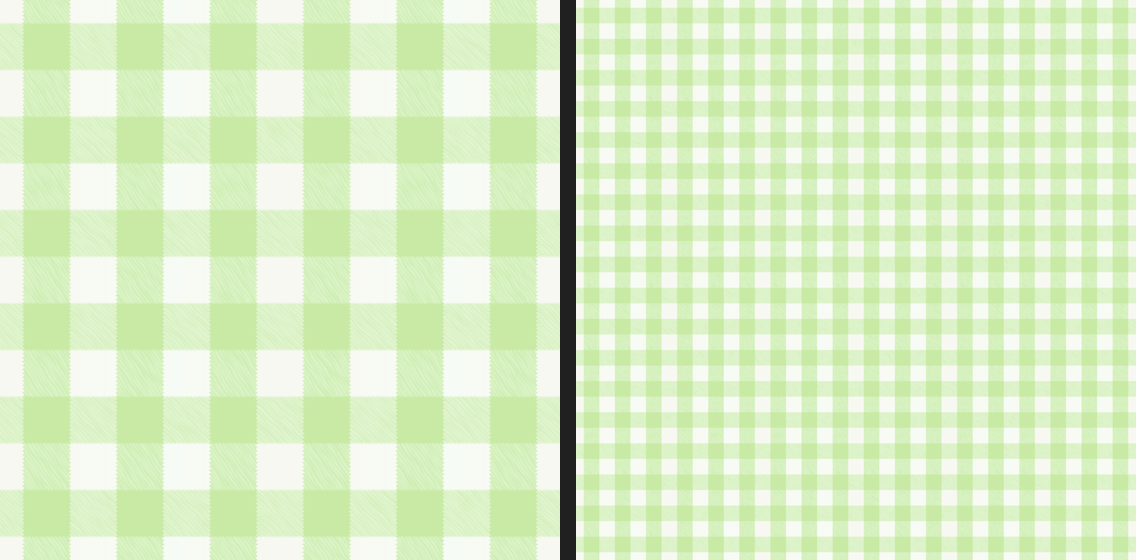
Left, the tile; right, the same tile 3 across and 3 down.
This pattern is drawn by a Shadertoy shader. Its source:

```glsl
// Pale green gingham cloth with brushed diagonal twill in the half-tone squares.

const float REPEATS = 6.0;                        // checks across and down
const float HALF_BAND = 0.25;                     // half band width, in repeats
const vec3 WHITE_COOL = vec3(0.970, 0.986, 0.960);
const vec3 WHITE_WARM = vec3(0.972, 0.972, 0.950);
const vec3 GREEN_DEEP = vec3(0.787, 0.917, 0.647);
const vec3 WARP_TINT = vec3(0.835, 0.943, 0.742); // vertical bands
const vec3 WEFT_TINT = vec3(0.861, 0.950, 0.782); // horizontal bands
const vec3 FIBRE_TINT = vec3(0.055, 0.021, 0.082); // light minus dark thread
const vec2 WARP_TWILL = vec2(24.0, 16.0);         // threads per repeat in x, y
const vec2 WEFT_TWILL = vec2(20.0, 20.0);
const float DASHES = 5.0;                         // fibre breaks per repeat
const float TEETH = 24.0;                         // edge serrations per repeat
const float TOOTH_SIZE = 0.011;
const float EDGE_SOFT_X = 0.008;
const float EDGE_SOFT_Y = 0.016;
const float TAU = 6.2831853;

vec2 hash2(vec2 p) {
    vec3 q = fract(p.xyx * vec3(0.1031, 0.1030, 0.0973));
    q += dot(q, q.yzx + 33.33);
    return fract((q.xx + q.yz) * q.zy);
}

// Distance to the nearest random point on a lattice that wraps at period.
float cellular(vec2 p, vec2 period) {
    vec2 cell = floor(p), f = fract(p);
    float nearest = 8.0;
    for (int j = -1; j <= 1; j++)
        for (int i = -1; i <= 1; i++) {
            vec2 o = vec2(i, j);
            vec2 d = o + hash2(mod(cell + o, period)) - f;
            nearest = min(nearest, dot(d, d));
        }
    return sqrt(nearest);
}

// Broken diagonal threads, about -1 to 1; wrap divides both twill counts.
float twill(vec2 p, vec2 count, float wrap, float pixel) {
    float thread = dot(p, count);
    float wobble = 0.13 * sin(TAU * (2.0 * p.x - 3.0 * p.y))
                 + 0.10 * sin(TAU * (5.0 * p.x + 4.0 * p.y));
    float line = sin(TAU * (thread + wobble));
    vec2 fibre = vec2(thread + wobble, DASHES * p.y);
    float dash = 1.0 - 2.0 * cellular(fibre, vec2(wrap, DASHES) * REPEATS);
    float visible = 1.0 - smoothstep(0.35, 0.7, length(count) * pixel);
    return (0.5 * line + 0.9 * dash) * visible;
}

// Coverage of a band centred in each repeat.
float band(float t, float offset, float soft) {
    float d = HALF_BAND + offset - abs(fract(t) - 0.5);
    return smoothstep(-soft, soft, d);
}

// Triangle wave, -1 to 1.
float teeth(float t) {
    return 4.0 * abs(fract(t) - 0.5) - 1.0;
}

void mainImage(out vec4 fragColor, in vec2 fragCoord) {
    vec2 p = fragCoord / iResolution.xy * REPEATS;
    float pixel = REPEATS / min(iResolution.x, iResolution.y);

    // Serrated warp edges and softer weft edges
    float jagX = TOOTH_SIZE * teeth(TEETH * p.y);
    float jagY = 0.3 * TOOTH_SIZE * teeth(TEETH * p.x);
    float warp = band(p.x, jagX, max(EDGE_SOFT_X, 0.7 * pixel));
    float weft = band(p.y, jagY, max(EDGE_SOFT_Y, 0.7 * pixel));

    // Flat check colours, with a slow warm drift in the white
    float warmth = 0.5 + 0.5 * cos(TAU * (p.x - 0.15) / 3.0);
    vec3 white = mix(WHITE_COOL, WHITE_WARM, warmth);
    vec3 color = mix(mix(white, WEFT_TINT, weft),
                     mix(WARP_TINT, GREEN_DEEP, weft), warp);

    // Twill shows only where a single band crosses white
    float warpFibre = twill(p, WARP_TWILL, 8.0, pixel);
    float weftFibre = twill(p, WEFT_TWILL, 20.0, pixel);
    color += FIBRE_TINT * 0.5 * (warpFibre * warp * (1.0 - weft)
                               + 0.85 * weftFibre * weft * (1.0 - warp));

    fragColor = vec4(clamp(color, 0.0, 1.0), 1.0);
}
```
